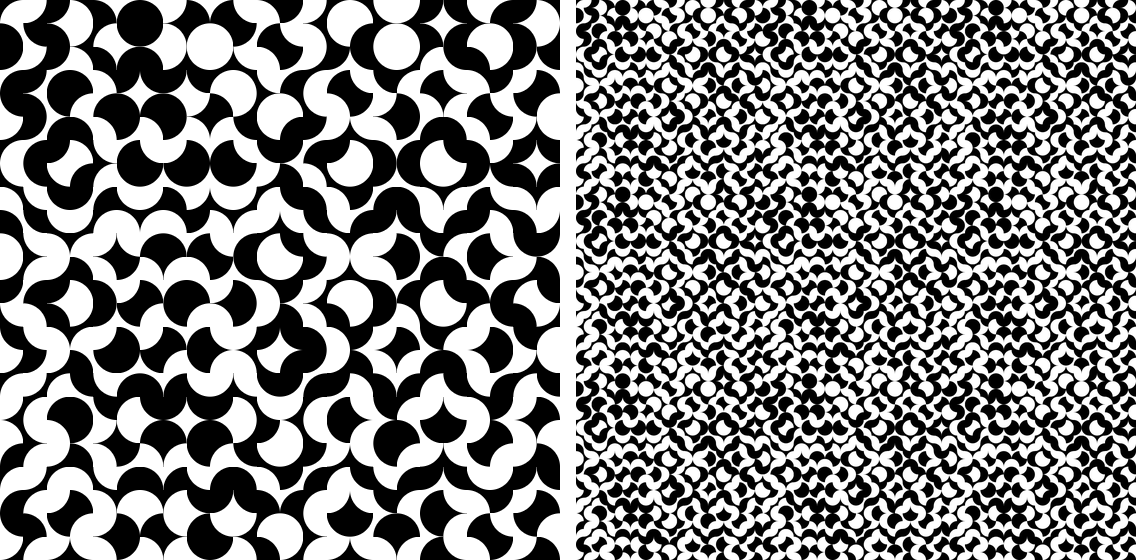
Left, the tile; right, the same tile 3 across and 3 down.
This pattern is drawn by a Shadertoy shader. Its source:

```glsl
// Black and white Truchet tiling of 24 by 24 square tiles, each cut by a quarter arc
// from corner to corner. Opposite tile edges differ in colour and shared edges agree,
// so the arcs join into discs, waves and four-pointed stars.

const float TILES = 24.0;

// Random bit for a tile
bool coin(ivec2 cell) {
    uint h = uint(cell.x) * 1597u + uint(cell.y) * 51749u + 977u;
    h = (h ^ (h >> 15)) * 73939u;
    h = (h ^ (h >> 13)) * 39119u;
    return ((h >> 16) & 1u) == 1u;
}

// Edge colours alternate along a line; its phase bit sets which parity is white
bool edgeIsWhite(int phases, int line, int index) {
    return ((phases >> line) & 1) == (index & 1);
}

void mainImage(out vec4 fragColor, in vec2 fragCoord) {
    vec2 grid = fragCoord / iResolution.xy * TILES;
    ivec2 cell = ivec2(mod(floor(grid), TILES));
    vec2 local = fract(grid);

    bool leftWhite = edgeIsWhite(0xE34C88, cell.y, cell.x);
    bool bottomWhite = edgeIsWhite(0xCCD80D, cell.x, cell.y);

    // The disc sits in either corner where two edges of one colour meet
    bool flipped = coin(cell);
    bool discWhite = leftWhite != flipped;
    float side = flipped ? 1.0 : 0.0;
    vec2 corner = vec2(side, leftWhite == bottomWhite ? side : 1.0 - side);

    // Smoothed quarter disc, one pixel wide at the rim
    float pixel = TILES / min(iResolution.x, iResolution.y);
    float disc = clamp(0.5 - (length(local - corner) - 1.0) / pixel, 0.0, 1.0);
    fragColor = vec4(vec3(discWhite ? disc : 1.0 - disc), 1.0);
}
```
